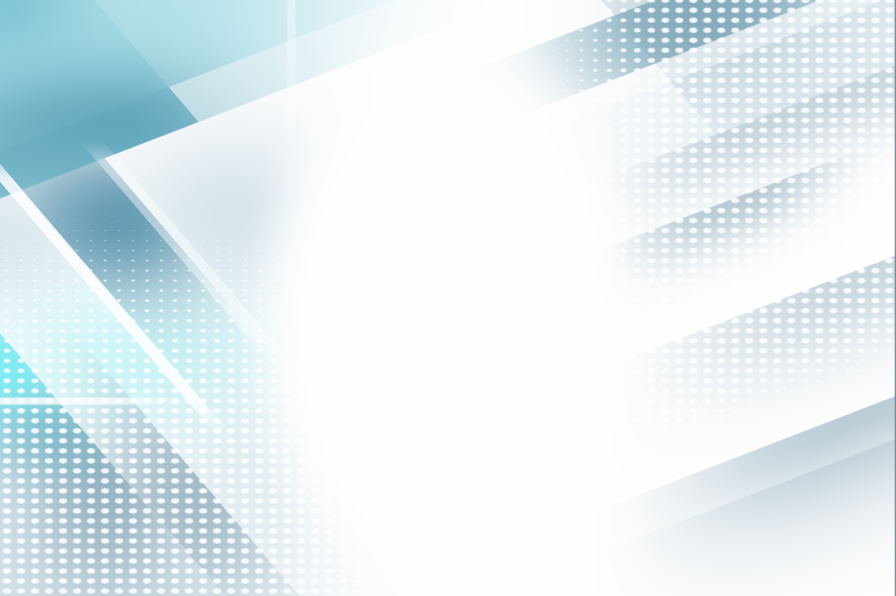
Write a Shadertoy shader that draws this background.

```glsl
const vec3 WHITE = vec3(0.995);
const vec3 TEAL = vec3(0.36, 0.63, 0.72);
const vec3 AQUA = vec3(0.65, 0.86, 0.90);
const vec3 CYAN = vec3(0.50, 0.93, 0.96);
const vec3 SLATE = vec3(0.58, 0.69, 0.75);
const vec3 MIST = vec3(0.82, 0.88, 0.91);

// Antialiased coverage of the half plane v > edge
float above(float v, float edge, float soft) {
    return smoothstep(edge - soft, edge + soft, v);
}

float between(float v, float low, float high, float soft) {
    return above(v, low, soft) * (1.0 - above(v, high, soft));
}

// Soft elliptical blob
float spot(vec2 p, vec2 center, vec2 radius) {
    vec2 d = (p - center) / radius;
    return exp(-dot(d, d));
}

// Panel with a crisp upper edge that fades over the given depth
float panel(float v, float edge, float depth, float soft) {
    float fall = max(edge - v, 0.0) / depth;
    return (1.0 - above(v, edge, soft)) * exp(-fall * fall);
}

// Grid of flat elliptical dots
float dots(vec2 p, vec2 pitch, float radius, float soft) {
    vec2 d = (fract(p / pitch) - 0.5) * pitch;
    return 1.0 - above(length(d / vec2(1.5, 1.0)), radius, soft);
}

// Panels on the right, ordered from top to bottom
vec3 rightPanels(vec3 col, vec2 p, float rise, float soft) {
    float reach = smoothstep(0.98, 1.42, p.x);
    float haze = smoothstep(0.85, 1.35, p.x) * above(rise, 0.312, soft);
    col = mix(col, MIST, 0.65 * haze);
    float dark = spot(p, vec2(1.17, 0.98), vec2(0.22, 0.16));
    col = mix(col, vec3(0.42, 0.62, 0.70), 0.9 * dark * between(rise, 0.47, 0.577, soft));
    col = mix(col, SLATE, 0.45 * dark * above(p.y + 1.17 * p.x, 2.18, soft));
    col = mix(col, WHITE, 0.4 * between(rise, 0.43, 0.47, soft));
    float mid = smoothstep(0.96, 1.22, p.x);
    col = mix(col, SLATE, 0.48 * mid * panel(rise, 0.312, 0.10, soft));
    float tip = mid * (1.0 - smoothstep(1.25, 1.48, p.x));
    col = mix(col, SLATE, 0.62 * tip * panel(rise, 0.193, 0.075, soft));
    col = mix(col, SLATE, 0.50 * reach * panel(rise, -0.007, 0.13, soft));
    col = mix(col, SLATE, 0.62 * reach * panel(rise, -0.243, 0.10, soft));
    return mix(col, SLATE, 0.30 * reach * panel(rise, -0.315, 0.14, soft));
}

// Steep panels at the lower left
vec3 leftPanels(vec3 col, vec2 p, float fall, float soft) {
    float corner = 1.0 - above(fall, 0.441, soft);
    float ramp = between(fall, 0.441, 0.588, soft);
    float wing = between(fall, 0.72, 0.94, soft);
    col = mix(col, MIST, 0.75 * spot(p, vec2(0.0, 0.60), vec2(0.20, 0.13)));
    col = mix(col, vec3(0.74, 0.96, 0.97), 0.8 * spot(p, vec2(0.24, 0.39), vec2(0.23, 0.13)));
    col = mix(col, MIST, 0.6 * spot(p, vec2(0.40, 0.15), vec2(0.20, 0.25)));
    col = mix(col, SLATE, 0.8 * ramp * spot(p, vec2(0.32, 0.17), vec2(0.17, 0.20)));
    col = mix(col, MIST, 0.9 * corner);
    col = mix(col, SLATE, 0.9 * corner * spot(p, vec2(0.18, 0.18), vec2(0.13, 0.18)));
    col = mix(col, CYAN, corner * spot(p, vec2(0.0, 0.38), vec2(0.15, 0.11)));
    col = mix(col, TEAL, 0.45 * corner * spot(p, vec2(0.09, 0.27), vec2(0.11, 0.07)));
    float shade = spot(p, vec2(0.20, 0.63), vec2(0.19, 0.14));
    col = mix(col, vec3(0.35, 0.58, 0.68), 0.92 * wing * shade);
    float veil = above(fall, 0.94, soft) * spot(p, vec2(0.39, 0.64), vec2(0.18, 0.15));
    return mix(col, MIST, 0.85 * veil);
}

// Teal sheet in the upper left corner
vec3 cornerSheet(vec3 col, vec2 p, float rise, float fall, float soft) {
    float far = above(fall, 1.185, soft);
    float low = 1.0 - above(rise, 0.745, soft);
    vec3 tone = mix(AQUA, vec3(0.45, 0.74, 0.80), 0.7 * spot(p, vec2(0.0, 1.0), vec2(0.12, 0.09)));
    tone = mix(tone, TEAL, 0.85 * spot(p, vec2(0.20, 0.79), vec2(0.26, 0.10)));
    tone = mix(tone, TEAL, 0.45 * spot(p, vec2(0.0, 0.73), vec2(0.20, 0.10)));
    tone = mix(tone, TEAL, 0.20 * low);
    float cover = 1.0 - smoothstep(0.22, 0.85, p.x);
    cover *= mix(1.0, mix(0.85, 0.42, low), far);
    return mix(col, tone, cover * above(rise, 0.667, soft));
}

// Bright slivers and thin straight bars
vec3 streaks(vec3 col, vec2 p, float fall, float soft) {
    float sliver = between(fall, 0.695, 0.725, soft) * between(p.y, 0.30, 0.73, 0.04);
    float strip = between(fall, 0.92, 0.965, soft) * between(p.y, 0.42, 0.74, 0.03);
    float bar = between(p.y, 0.321, 0.333, soft) * (1.0 - smoothstep(0.15, 0.36, p.x));
    float post = between(p.x, 0.482, 0.496, soft) * smoothstep(0.55, 1.0, p.y);
    col = mix(col, WHITE, 0.85 * sliver);
    col = mix(col, WHITE, 0.45 * strip);
    col = mix(col, WHITE, 0.75 * bar);
    return mix(col, WHITE, 0.4 * post);
}

void mainImage(out vec4 fragColor, in vec2 fragCoord) {
    vec2 p = fragCoord / iResolution.y;
    float aspect = iResolution.x / iResolution.y;
    float soft = 1.0 / iResolution.y;
    float rise = p.y - 0.385 * p.x;
    float fall = p.y + 1.17 * p.x;

    vec3 col = rightPanels(WHITE, p, rise, soft);
    col = leftPanels(col, p, fall, soft);

    // Dots grow toward the lower left and the upper right
    float leftSize = smoothstep(0.72, 0.25, p.y) * (1.0 - smoothstep(0.5, 0.8, p.x));
    float rightSize = smoothstep(0.85, 1.15, p.x) * above(rise, -0.16, 0.05);
    float size = max(leftSize, rightSize);
    float dotMask = dots(p, vec2(0.0235, 0.0168), 0.0045 * size, soft);
    col = mix(col, WHITE, 0.9 * dotMask * smoothstep(0.0, 0.3, size));

    col = cornerSheet(col, p, rise, fall, soft);
    col = streaks(col, p, fall, soft);

    // Central glow and the thin right border
    float glow = 1.0 - smoothstep(0.80, 1.25, length((p - vec2(0.75, 0.45)) / vec2(0.29, 0.45)));
    col = mix(col, WHITE, glow);
    col = mix(col, vec3(0.48, 0.53, 0.56), above(p.x, aspect - 0.002, soft));
    fragColor = vec4(col, 1.0);
}
```
